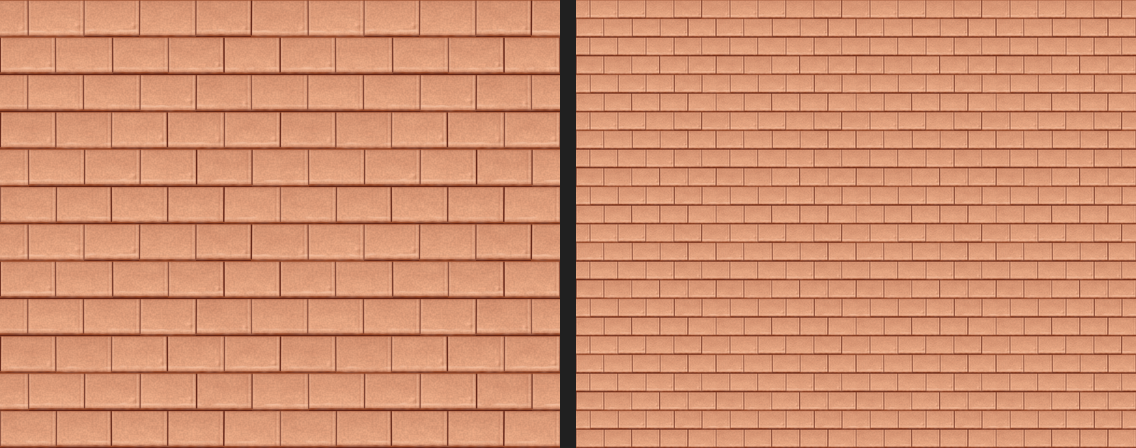
Left, the tile; right, the same tile 2 across and 2 down.
This texture is drawn by a WebGL 2 fragment shader. Its source:

```glsl
#version 300 es
// Rows of flat terracotta roof tiles laid in running bond, with worn lips and dark joints.
precision highp float;

#define COLUMNS 10.0
#define ROWS 12.0
#define BLOCKS 2.0        // weathering recurs this often each way
#define JOINT_WIDTH 0.030 // lengths are in tile heights
#define EDGE_HEIGHT 0.045
#define DROOP 0.030
#define GRAIN 0.075
#define BLOTCHES 0.45

uniform vec2 u_resolution;
out vec4 outColor;

const vec3 CLAY = vec3(0.84, 0.58, 0.45);
const vec3 PALE = vec3(0.90, 0.65, 0.51);
const vec3 SHADE = vec3(0.73, 0.46, 0.35);
const vec3 EDGE = vec3(0.60, 0.29, 0.16);
const vec3 GAP = vec3(0.36, 0.12, 0.07);
const vec3 DUST = vec3(0.57, 0.36, 0.29);
const vec3 GLINT = vec3(0.96, 0.76, 0.64);

float hash(vec2 p) {
    vec3 q = fract(vec3(p.xyx) * 0.1031);
    q += dot(q, q.yzx + 33.33);
    return fract((q.x + q.y) * q.z);
}

float corner(vec2 cell, vec2 offset, vec2 period) {
    float angle = 6.2832 * hash(mod(cell, period) + 7.0);
    return dot(vec2(cos(angle), sin(angle)), offset);
}

// Gradient noise that wraps after one unit of p, with period cells per unit.
float noise(vec2 p, vec2 period) {
    p *= period;
    vec2 i = floor(p), f = fract(p);
    vec2 u = f * f * f * (f * (f * 6.0 - 15.0) + 10.0);
    vec2 e = vec2(1.0, 0.0);
    float low = mix(corner(i, f, period), corner(i + e.xy, f - e.xy, period), u.x);
    float high = mix(corner(i + e.yx, f - e.yx, period), corner(i + 1.0, f - 1.0, period), u.x);
    return mix(low, high, u.y);
}

// Soft-edged coverage of everything below zero.
float inside(float d, float aa) {
    return 1.0 - smoothstep(-aa, aa, d);
}

float bell(float d, float width) {
    return exp(-d * d / (width * width));
}

void main() {
    vec2 uv = gl_FragCoord.xy / u_resolution;
    vec2 block = uv * BLOCKS;
    vec2 period = vec2(COLUMNS, ROWS) / BLOCKS;
    float aspect = u_resolution.x * ROWS / (u_resolution.y * COLUMNS);
    float aa = 0.7 * ROWS / u_resolution.y;

    // Running bond: signed distance to the nearest joint, and the tile it leads to
    float row = floor(uv.y * ROWS);
    float y = fract(uv.y * ROWS);
    float x = uv.x * COLUMNS - 0.5 * mod(row, 2.0);
    float joint = floor(x + 0.5);
    vec2 jointId = mod(vec2(joint, row), period);
    float lean = (hash(jointId + 31.0) - 0.5) * 0.012 * (y - 0.5);
    float shift = (hash(jointId + 11.0) - 0.5) * 0.025;
    float d = (x - joint - shift - lean) * aspect;
    vec2 id = mod(vec2(joint - step(d, 0.0), row), period);
    float tone = hash(id + 3.0);
    float wear = hash(id + 57.0);

    // Wrapping noise layers
    float blotch = noise(block, vec2(14.0, 20.0)) + 0.5 * noise(block, vec2(37.0, 41.0));
    float streak = noise(block, vec2(26.0, 60.0));
    float grain = noise(block, vec2(150.0, 120.0)) + 0.6 * noise(block, vec2(83.0, 71.0));
    float h = y - DROOP * hash(id + 19.0) - 0.014 * noise(block, vec2(45.0, 12.0));

    // Clay face, paler toward the lower end
    float pale = 0.85 - 0.75 * smoothstep(0.15, 0.85, y);
    pale += BLOTCHES * blotch + 0.3 * (tone - 0.5);
    vec3 color = mix(CLAY, PALE, clamp(pale, -0.2, 1.2));
    color = mix(color, SHADE, 0.75 * exp(-(1.0 - y) / 0.055));
    color *= 1.0 + GRAIN * grain;

    // Raised rims beside the joints, and a pressed bump on some tiles
    float rim = 0.30 * bell(d - 0.045, 0.022) + 0.28 * bell(d + 0.075, 0.025);
    color = mix(color, GLINT, rim * (0.7 + 0.6 * wear));
    color = mix(color, SHADE, 0.25 * bell(d + 0.125, 0.025) * step(d, 0.0));
    vec2 bump = vec2(d + 0.16, y - 0.22 - 0.1 * tone) / 0.065;
    float relief = exp(-dot(bump, bump)) * (bump.y - bump.x) * step(0.45, wear);
    color += 0.09 * relief;

    // Broken highlight over the rounded lip, then its darker turn
    float glint = bell(h - 0.145 - 0.025 * streak, 0.035);
    color = mix(color, GLINT, glint * clamp(0.38 + 0.3 * (wear - 0.5) + 0.9 * streak, 0.0, 0.8));
    color = mix(color, SHADE, 0.60 * (1.0 - smoothstep(0.045, 0.115, h)));

    // Open vertical joints, some packed with dust
    float gapTone = hash(jointId + 43.0);
    vec3 seam = mix(GAP, DUST, 0.65 * gapTone);
    color = mix(color, SHADE, 0.35 * bell(d, JOINT_WIDTH));
    float jointCover = inside(abs(d) - JOINT_WIDTH * (0.62 - 0.16 * gapTone), aa);
    color = mix(color, seam, jointCover * (0.95 - 0.15 * gapTone));

    // Tile edge and the shadow beneath it
    vec3 edge = mix(EDGE, DUST, clamp(0.25 + streak, 0.0, 0.6));
    color = mix(color, edge, inside(h - EDGE_HEIGHT, aa));
    color = mix(color, GAP, 0.9 * inside(h - 0.006, aa));
    color = mix(color, EDGE, 0.8 * inside(0.982 - y, aa));

    outColor = vec4(clamp(color, 0.0, 1.0), 1.0);
}
```
